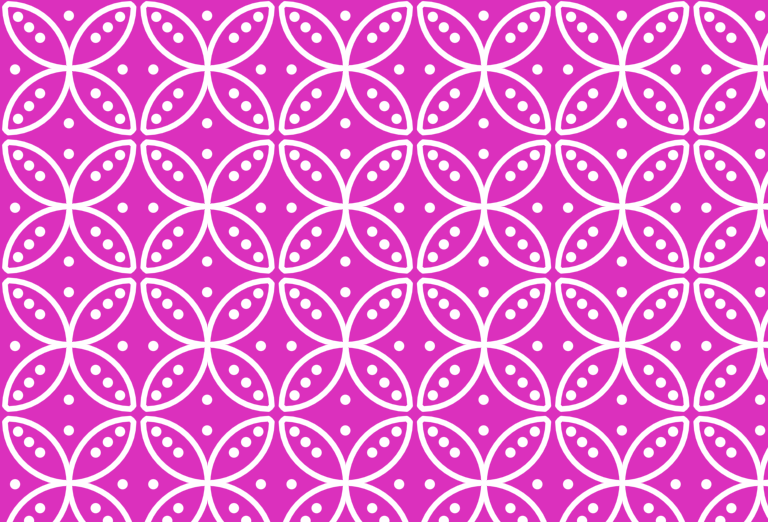
Reproduce this pattern procedurally as a WebGL 1 fragment shader.

```glsl
precision highp float;
// Lattice of four-petal flowers in white line work on magenta, with dots.
// Each square cell is folded to one half petal, whose edge is a cubic curve;
// rows of dots fill the petals and single dots sit on the cell axes.

uniform vec2 u_resolution;

const vec3 GROUND = vec3(0.86, 0.19, 0.74);
const vec3 INK = vec3(1.0, 0.995, 1.0);

const float REPEATS_ACROSS = 5.555;
const vec2 FLOWER_CENTRE = vec2(0.501, 0.4935); // in cells from the top left

const float HALF_STROKE = 0.0205;
const float DOT_RADIUS = 0.037;
const float AXIS_DOT = 0.389;                   // distance from flower centre
const vec2 AXIS_DOT_SHIFT = vec2(-0.003, 0.009);
const float INNER_DOT = 0.201;                  // petal dots, per coordinate
const float OUTER_DOT = 0.369;
const vec2 INNER_DOT_SHIFT = vec2(-0.010, -0.019);

// Petal edge, from the flower centre to the blunt tip
const vec2 EDGE_BEND = vec2(0.22, 0.0);
const vec2 EDGE_SHOULDER = vec2(0.46, 0.17);
const vec2 EDGE_END = vec2(0.465, 0.440);
const vec2 PETAL_TIP = vec2(0.454, 0.454);
const int EDGE_STEPS = 14;

float segmentDistance(vec2 p, vec2 a, vec2 b) {
  vec2 ab = b - a;
  float h = clamp(dot(p - a, ab) / dot(ab, ab), 0.0, 1.0);
  return length(p - a - h * ab);
}

vec2 petalEdge(float t) {
  float s = 1.0 - t;
  return 3.0 * s * s * t * EDGE_BEND + 3.0 * s * t * t * EDGE_SHOULDER
       + t * t * t * EDGE_END;
}

float petalOutline(vec2 p) {
  // Fold the eight half petals onto one
  vec2 q = abs(p);
  q = vec2(max(q.x, q.y), min(q.x, q.y));
  float d = segmentDistance(q, EDGE_END, PETAL_TIP);
  vec2 previous = vec2(0.0);
  for (int i = 1; i <= EDGE_STEPS; i++) {
    vec2 next = petalEdge(float(i) / float(EDGE_STEPS));
    d = min(d, segmentDistance(q, previous, next));
    previous = next;
  }
  return d - HALF_STROKE;
}

float dots(vec2 p) {
  // One dot on each half axis
  vec2 q = abs(p - AXIS_DOT_SHIFT);
  q = vec2(max(q.x, q.y), min(q.x, q.y));
  float d = length(q - vec2(AXIS_DOT, 0.0));

  // Three dots along each petal, drifting slightly near the centre
  for (int i = 0; i < 3; i++) {
    float along = float(i) * 0.5;
    vec2 shift = INNER_DOT_SHIFT * (1.0 - 0.85 * along);
    float reach = mix(INNER_DOT, OUTER_DOT, along);
    d = min(d, length(abs(p - shift) - reach));
  }
  return d - DOT_RADIUS;
}

void main() {
  // Square cells counted from the top left, y pointing down
  vec2 fromTop = vec2(gl_FragCoord.x, u_resolution.y - gl_FragCoord.y);
  vec2 cells = fromTop * REPEATS_ACROSS / u_resolution.x;
  vec2 p = fract(cells - FLOWER_CENTRE + 0.5) - 0.5;

  float d = min(petalOutline(p), dots(p));
  float blur = 0.8 * REPEATS_ACROSS / u_resolution.x;
  float ink = 1.0 - smoothstep(-blur, blur, d);
  gl_FragColor = vec4(mix(GROUND, INK, ink), 1.0);
}
```
